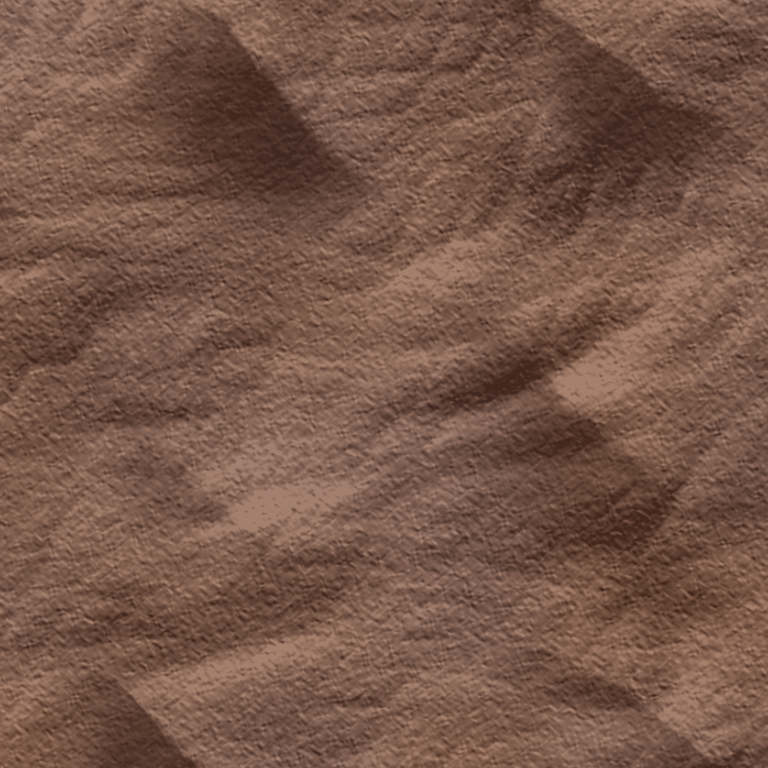
Write a WebGL 1 fragment shader that draws this texture.

```glsl
precision highp float;

// Rough brown rock in raking light: two crossing sets of folds cast shadows,
// each sharp on one side and soft on the other, over ground shaded by the
// slope of ridged noise, with a fine embossed grain on top.

uniform vec2 u_resolution;

const vec3 SHADOW_COLOR = vec3(0.275, 0.168, 0.128);
const vec3 LIGHT_COLOR = vec3(0.612, 0.470, 0.400);
const vec3 OCHRE_TINT = vec3(0.020, 0.002, -0.020);
const float BASE_TONE = 0.66;

// Folds: direction to the lit side, folds per canvas, patches along a fold.
const vec2 CLIFF_ACROSS = vec2(0.66, 0.75);
const float CLIFF_FREQ = 3.0;
const float CLIFF_PATCHES = 1.75;
const float CLIFF_EDGE = 0.016;
const float CLIFF_DEPTH = 0.60;
const vec2 BAND_ACROSS = vec2(0.36, -0.93);
const float BAND_FREQ = 3.4;
const float BAND_PATCHES = 1.9;
const float BAND_EDGE = 0.16;
const float BAND_DEPTH = 0.42;
const float GLOW = 0.13;

const vec2 CREASE_ALONG = vec2(0.94, 0.34);
const vec2 CREASE_FREQ = vec2(2.6, 4.6);      // along and across the creases
const float CREASE_CONTRAST = 0.17;
const float SLOPE_STEP = 0.002;

const float GRAIN_FREQ = 205.0;
const vec2 GRAIN_LIGHT = vec2(0.0004, 0.0013);
const float GRAIN_CONTRAST = 0.58;

float hash(vec2 p) {
  vec3 q = fract(vec3(p.xyx) * 0.1031);
  q += dot(q, q.yzx + 33.33);
  return fract((q.x + q.y) * q.z);
}

float noise(vec2 p) {
  vec2 cell = floor(p);
  vec2 f = fract(p);
  f = f * f * f * (f * (f * 6.0 - 15.0) + 10.0);
  float low = mix(hash(cell), hash(cell + vec2(1.0, 0.0)), f.x);
  float high = mix(hash(cell + vec2(0.0, 1.0)), hash(cell + vec2(1.0, 1.0)), f.x);
  return mix(low, high, f.y);
}

vec2 noise2(vec2 p) {
  return vec2(noise(p), noise(p + vec2(37.0, 91.0))) - 0.5;
}

// Staggered patches along a fold, each with its own strength.
float patchMask(float id, float along, float seed) {
  float place = along + id * 0.42 + 0.5 * hash(vec2(id + 50.0, seed));
  float f = fract(place);
  float bump = smoothstep(0.03, 0.45, f) * (1.0 - smoothstep(0.58, 0.97, f));
  return bump * mix(0.40, 1.0, hash(vec2(id + 20.0, floor(place) + seed)));
}

// x: shadow on the near side of a fold, y: glow beyond its edge.
vec2 folds(vec2 p, vec2 dir, float freq, float patches, float edge, float seed) {
  float across = dot(p, dir) * freq + 0.37;
  float along = dot(p, vec2(dir.y, -dir.x)) * patches;
  float id = floor(across);
  float phase = across - id;
  float mask = patchMask(id, along, seed);
  float fade = phase + 0.22 * (noise(p * 8.0 + seed) - 0.5);
  float shadow = mask * smoothstep(0.90 - 0.70 * mask, 1.20 - 0.45 * mask, fade);
  shadow *= 1.0 - smoothstep(1.0 - edge, 1.0, phase);
  float glow = patchMask(id - 1.0, along, seed);
  glow *= smoothstep(0.0, edge, phase) * (1.0 - smoothstep(edge, 0.45, phase));
  return vec2(shadow, glow);
}

// Ridged noise, stretched along the creases.
float creaseHeight(vec2 p) {
  vec2 across = vec2(-CREASE_ALONG.y, CREASE_ALONG.x);
  vec2 q = vec2(dot(p, CREASE_ALONG), dot(p, across)) * CREASE_FREQ;
  float scale = CREASE_FREQ.y;
  float slope = 1.0;
  float height = 0.0;
  for (int i = 0; i < 5; i++) {
    float n = 2.0 * noise(q) - 1.0;
    height -= slope / scale * sqrt(n * n + 0.03);
    q = mat2(0.96, 0.28, -0.28, 0.96) * q * vec2(2.3, 2.1) + 17.3;
    scale *= 2.1;
    slope *= 0.72;
  }
  return height;
}

// Two turned layers of pebbles, bent so that no lattice shows.
float grainHeight(vec2 p) {
  vec2 q = (p + 0.004 * noise2(p * 70.0)) * GRAIN_FREQ;
  vec2 turned = mat2(0.82, 0.57, -0.57, 0.82) * q;
  vec2 crossed = mat2(0.50, -0.87, 0.87, 0.50) * q;
  return noise(turned) + 0.9 * noise(crossed * 0.62 + 5.0);
}

void main() {
  vec2 p = gl_FragCoord.xy / min(u_resolution.x, u_resolution.y);

  // Folds on bent ground
  vec2 bent = p + 0.16 * noise2(p * 2.6 + 11.0) + 0.02 * noise2(p * 12.0);
  bent += 0.009 * noise2(p * 38.0) + 0.004 * noise2(p * 110.0);
  float edge = mix(CLIFF_EDGE, 0.07, smoothstep(0.5, 0.9, noise(p * 5.0 + 8.0)));
  vec2 cliff = folds(bent, CLIFF_ACROSS, CLIFF_FREQ, CLIFF_PATCHES, edge, 3.0);
  vec2 waved = bent + 0.10 * noise2(p * 4.0 + 31.0);
  vec2 band = folds(waved, BAND_ACROSS, BAND_FREQ, BAND_PATCHES, BAND_EDGE, 14.0);

  // Creases
  vec2 q = p + 0.10 * noise2(p * 3.5 + 60.0) + 3.0;
  vec2 stepUp = SLOPE_STEP * vec2(-CREASE_ALONG.y, CREASE_ALONG.x);
  float slope = (creaseHeight(q + stepUp) - creaseHeight(q - stepUp)) / (2.0 * SLOPE_STEP);
  float calm = 1.0 - 0.6 * cliff.x;

  // Fine grain
  float grain = grainHeight(p + GRAIN_LIGHT) - grainHeight(p - GRAIN_LIGHT);

  // Tone and colour
  float tone = BASE_TONE - CLIFF_DEPTH * cliff.x + GLOW * cliff.y;
  tone += calm * (GLOW * band.y - BAND_DEPTH * band.x);
  tone += 0.22 * (noise(p * 2.2 + 23.0) - 0.5);
  tone += calm * (CREASE_CONTRAST * slope + GRAIN_CONTRAST * grain);
  vec3 color = mix(SHADOW_COLOR, LIGHT_COLOR, clamp(tone, -0.05, 1.10));
  color += OCHRE_TINT * (noise(p * 5.0 + 71.0) - 0.5);
  gl_FragColor = vec4(color, 1.0);
}
```
